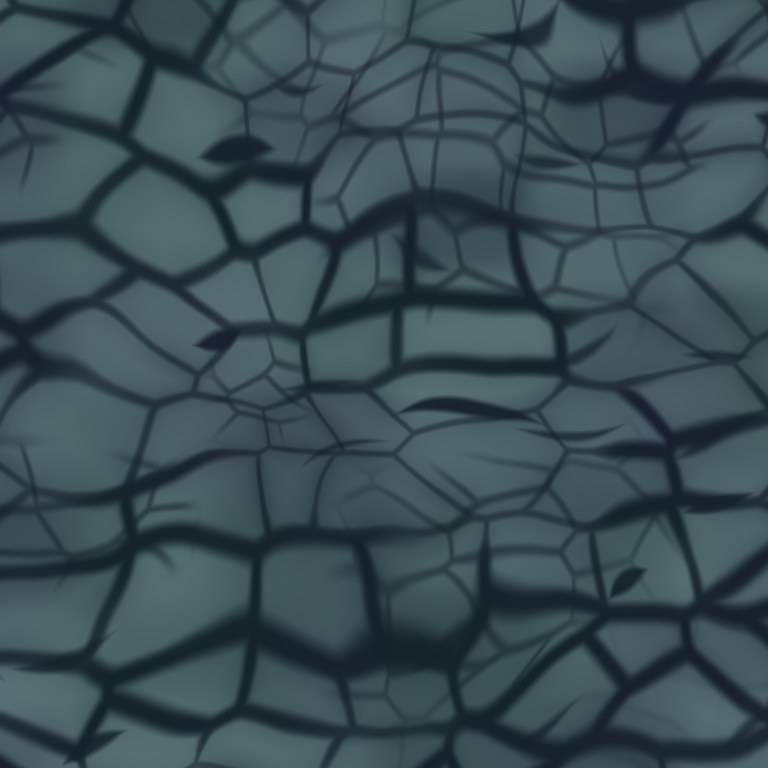
Reproduce this texture procedurally as a Shadertoy shader.

```glsl
// Soft slate-teal stone facets split by dark, tapering, mostly level cracks.

#define CELLS vec2(7.0, 10.0)      // facets across and up
#define FINE_CELLS vec2(9.0, 13.0) // facets of the faint layer
#define DASHES vec2(6.0, 8.0)      // grid of lens shaped gashes
#define DASH_SHARE 0.45
#define THIN 0.0055                // half widths of the cracks
#define THICK 0.0150
#define WARP 0.045                 // bending of all the lines
#define SOFT_EDGE 0.006
#define LIGHT vec3(0.345, 0.438, 0.456)
#define DARK vec3(0.085, 0.130, 0.170)

float hash(vec2 p) {
    return fract(sin(dot(p, vec2(127.1, 311.7))) * 43758.5453);
}

vec2 hash2(vec2 p) {
    return vec2(hash(p), hash(p + 37.3));
}

float noise(vec2 p) {
    vec2 i = floor(p), f = fract(p);
    f = f * f * f * (f * (f * 6.0 - 15.0) + 10.0);
    return mix(mix(hash(i), hash(i + vec2(1, 0)), f.x),
               mix(hash(i + vec2(0, 1)), hash(i + vec2(1, 1)), f.x), f.y);
}

vec2 noise2(vec2 p) {
    return vec2(noise(p), noise(p + 51.7)) - 0.5;
}

vec2 seedOffset(vec2 cell) {
    return 0.5 + 0.9 * (hash2(cell) - 0.5);
}

// x: border distance over crack width, y: border distance, z: facet hash
vec3 facets(vec2 p, vec2 cells, float width) {
    vec2 g = p * cells, home = floor(g), f = g - home;
    vec2 nearest = vec2(0.0), nearestCell = vec2(0.0);
    float best = 1e3;
    for (int y = -1; y <= 1; y++)
    for (int x = -1; x <= 1; x++) {
        vec2 c = vec2(x, y);
        vec2 r = c + seedOffset(home + c) - f;
        if (dot(r, r) < best) {
            best = dot(r, r);
            nearest = r;
            nearestCell = c;
        }
    }
    float sum = 1e-9, border = 1.0;
    for (int y = -2; y <= 2; y++)
    for (int x = -2; x <= 2; x++) {
        vec2 c = nearestCell + vec2(x, y);
        vec2 r = c + seedOffset(home + c) - f;
        vec2 across = r - nearest;
        if (dot(across, across) < 1e-5) continue;
        vec2 slope = across * cells;
        float d = dot(0.5 * (nearest + r), across) / length(slope);
        // level cracks are wider than upright ones
        float level = slope.y * slope.y / dot(slope, slope);
        sum += exp(-6.0 * d / (width * mix(0.65, 1.15, level)));
        border = min(border, d);
    }
    return vec3(-log(sum) / 6.0, border, hash(home + nearestCell + 9.1));
}

// Curved lens shaped gashes scattered on a grid
float gashes(vec2 p) {
    vec2 home = floor(p * DASHES);
    float ink = 0.0;
    for (int y = -1; y <= 1; y++)
    for (int x = -1; x <= 1; x++) {
        vec2 cell = home + vec2(x, y);
        vec2 rnd = hash2(cell + 71.0), shape = hash2(cell + 113.0);
        if (hash(cell + 19.0) > DASH_SHARE) continue;
        vec2 q = p - (cell + 0.2 + 0.6 * rnd) / DASHES;
        float a = (shape.x - 0.4) * 1.1;
        q = mat2(cos(a), -sin(a), sin(a), cos(a)) * q;
        q.y += (rnd.x - 0.5) * 10.0 * q.x * q.x;
        float u = q.x / mix(0.03, 0.075, shape.y);
        float thickness = mix(0.006, 0.014, rnd.y) * (1.0 - u * u);
        float d = abs(q.y) - thickness;
        ink = max(ink, (1.0 - smoothstep(-SOFT_EDGE, SOFT_EDGE, d))
                       * mix(0.65, 1.0, rnd.y));
    }
    return ink;
}

void mainImage(out vec4 fragColor, in vec2 fragCoord) {
    vec2 p = fragCoord / iResolution.y;

    // Bend the plane so that straight borders flow
    vec2 w = p + 2.0 * WARP * noise2(p * 4.0 + 3.0);
    w += 0.5 * WARP * noise2(p * 11.0 + 17.0);

    // Main cracks swell and fade along their length
    float swell = smoothstep(0.35, 0.8, noise(w * vec2(6.0, 9.0) + 5.0));
    vec3 main = facets(w, CELLS, mix(THIN, THICK, swell));
    float crack = (1.0 - smoothstep(0.2, 1.4, main.x)) * mix(0.5, 0.98, swell);

    // Faint broken lines of a finer layer
    vec3 fine = facets(w + 4.3, FINE_CELLS, THIN * 1.2);
    float visible = smoothstep(0.45, 0.75, noise(p * 6.0 + 29.0));
    float faint = (1.0 - smoothstep(0.0, 1.5, fine.x)) * visible * 0.55;

    // Blurred shade beside the cracks and broad clouds on the facets
    float side = noise(p * vec2(9.0, 12.0) + 43.0);
    float halo = exp(-main.y / 0.022) * 0.5 * side;
    float cloud = 0.26 * smoothstep(0.38, 0.85, noise(p * vec2(5.0, 7.0) + 61.0));
    float plain = cloud + 0.09 * main.z + 0.10 * fine.z * visible;

    float lit = (1.0 - crack) * (1.0 - faint) * (1.0 - halo);
    lit *= (1.0 - plain) * (1.0 - gashes(w));

    // Slight drift between teal and blue grey
    float drift = noise(p * 7.0 + 83.0) - 0.5;
    vec3 color = mix(DARK, LIGHT, lit) + drift * vec3(-0.012, 0.012, -0.018);
    fragColor = vec4(color, 1.0);
}
```
